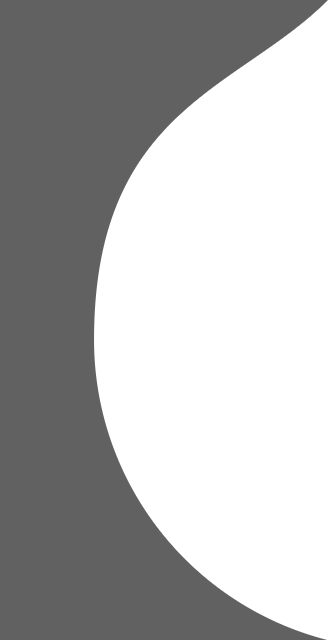
A Shadertoy shader for this background:

```glsl
// A white bulb swelling in from the right over a flat grey field.
// Its lower edge is a circular arc; above the widest point the edge is a
// cubic curve that bends back outward to the top right corner.

const vec3 GREY  = vec3(0.38);
const vec3 WHITE = vec3(1.0);

// Lengths are in canvas heights; ASPECT is the design width.
const float ASPECT = 0.5117;
const float RADIUS = 0.4839;
const vec2  WAIST  = vec2(0.1467, 0.4688);   // leftmost point of the bulb
const vec2  RISE   = vec2(0.1467, 0.8307);   // control above the waist
const vec2  BEND   = vec2(0.3723, 0.8594);   // control of the outward bend
const vec2  TIP    = vec2(ASPECT, 1.0);      // end at the top right
const int   SEARCH_STEPS = 18;

vec2 shoulderPoint(float t) {
    float s = 1.0 - t;
    return s * s * s * WAIST + 3.0 * s * s * t * RISE
         + 3.0 * s * t * t * BEND + t * t * t * TIP;
}

vec2 shoulderTangent(float t) {
    float s = 1.0 - t;
    return s * s * (RISE - WAIST) + 2.0 * s * t * (BEND - RISE)
         + t * t * (TIP - BEND);
}

// Approximate signed distance to the upper edge, positive inside the bulb.
float shoulderDistance(vec2 p) {
    // The curve climbs steadily, so bisect for the parameter at this height.
    float low = 0.0, high = 1.0;
    for (int i = 0; i < SEARCH_STEPS; i++) {
        float mid = 0.5 * (low + high);
        if (shoulderPoint(mid).y < p.y) low = mid;
        else high = mid;
    }
    float t = 0.5 * (low + high);
    vec2 tangent = normalize(shoulderTangent(t));
    return (p.x - shoulderPoint(t).x) * tangent.y;
}

// Signed distance to the lower edge, positive inside the bulb.
float bellyDistance(vec2 p) {
    vec2 center = WAIST + vec2(RADIUS, 0.0);
    return RADIUS - length(p - center);
}

void mainImage(out vec4 fragColor, in vec2 fragCoord) {
    vec2 scale = vec2(ASPECT, 1.0) / iResolution.xy;
    vec2 p = fragCoord * scale;
    float pixel = max(scale.x, scale.y);

    float inside = p.y > WAIST.y ? shoulderDistance(p) : bellyDistance(p);

    // Blend across one pixel at the edge.
    float coverage = clamp(inside / pixel + 0.5, 0.0, 1.0);
    fragColor = vec4(mix(GREY, WHITE, coverage), 1.0);
}
```
